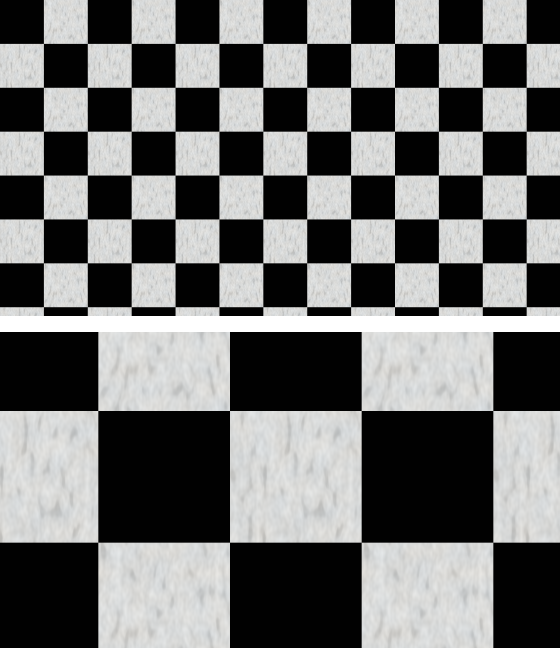
Top: the whole. Bottom: its middle third, enlarged.
A WebGL 2 fragment shader for this pattern:

```glsl
#version 300 es
precision highp float;
// Checkerboard of flat black squares and pale, fibrous paper squares.
// Squares come from two smoothed square waves multiplied together; the paper
// grain is stretched gradient noise that wraps on each two-by-two tile.

uniform vec2 u_resolution;
out vec4 outColor;

const float ROWS = 7.2;                        // squares in the canvas height
const float TILE = 2.0;                        // squares per repeat
const vec3 BLACK = vec3(0.004);
const vec3 PAPER = vec3(0.848, 0.852, 0.848);
const vec3 WARM_TINT = vec3(0.020, 0.002, -0.018);
const vec2 FIBRE_FREQ = vec2(34.0, 13.0);      // lattice cells per tile
const vec2 GRAIN_FREQ = vec2(80.0, 38.0);
const vec2 CLOUD_FREQ = vec2(10.0, 6.0);
const float FIBRE_DEPTH = 0.060;
const float GRAIN_DEPTH = 0.045;
const float CLOUD_DEPTH = 0.025;
const float CREASE_DEPTH = 0.060;
const float FIBRE_SWAY = 0.012;

// Pseudo-random unit gradient at a lattice point
vec2 gradient(vec2 cell, float seed) {
    uvec2 c = uvec2(cell);
    uint h = c.x * 1597u + c.y * 51749u + uint(seed) * 7919u;
    h = (h ^ (h >> 15u)) * 73244475u;
    h = (h ^ (h >> 13u)) * 73244475u;
    h ^= h >> 16u;
    float angle = float(h & 65535u) / 65536.0 * 6.28319;
    return vec2(cos(angle), sin(angle));
}

// Gradient noise, about -0.7 to 0.7, repeating after `period` lattice cells
float noise(vec2 p, vec2 period, float seed) {
    vec2 i = floor(p), f = fract(p);
    vec2 w = f * f * f * (f * (f * 6.0 - 15.0) + 10.0);
    vec2 lo = mod(i, period), hi = mod(i + 1.0, period);
    float a = dot(gradient(lo, seed), f);
    float b = dot(gradient(vec2(hi.x, lo.y), seed), f - vec2(1.0, 0.0));
    float c = dot(gradient(vec2(lo.x, hi.y), seed), f - vec2(0.0, 1.0));
    float d = dot(gradient(hi, seed), f - 1.0);
    return mix(mix(a, b, w.x), mix(c, d, w.x), w.y);
}

// Paper with upright fibres, fine grain and faint warm flecks
vec3 paper(vec2 tile) {
    float cloud = noise(tile * CLOUD_FREQ, CLOUD_FREQ, 1.0);
    vec2 swayed = tile + vec2(cloud * FIBRE_SWAY, 0.0);
    float fibre = noise(swayed * FIBRE_FREQ, FIBRE_FREQ, 2.0);
    float grain = noise(swayed * GRAIN_FREQ, GRAIN_FREQ, 3.0);
    float crease = smoothstep(0.18, 0.5, -fibre);
    float tint = noise(tile * FIBRE_FREQ.yy, FIBRE_FREQ.yy, 4.0);
    float shade = FIBRE_DEPTH * fibre + GRAIN_DEPTH * grain
                + CLOUD_DEPTH * cloud - CREASE_DEPTH * crease;
    return PAPER + shade + WARM_TINT * tint;
}

void main() {
    // Position in squares, counted from the top left corner
    vec2 p = vec2(gl_FragCoord.x, u_resolution.y - gl_FragCoord.y)
           * ROWS / u_resolution.y;
    float pixel = ROWS / u_resolution.y;

    // Signed distance to the nearest grid line, positive in even squares
    vec2 edge = 0.5 - abs(mod(p + 0.5, TILE) - 1.0);
    vec2 wave = clamp(edge / (0.5 * pixel), -1.0, 1.0);
    float light = 0.5 - 0.5 * wave.x * wave.y;

    outColor = vec4(mix(BLACK, paper(p / TILE), light), 1.0);
}
```
